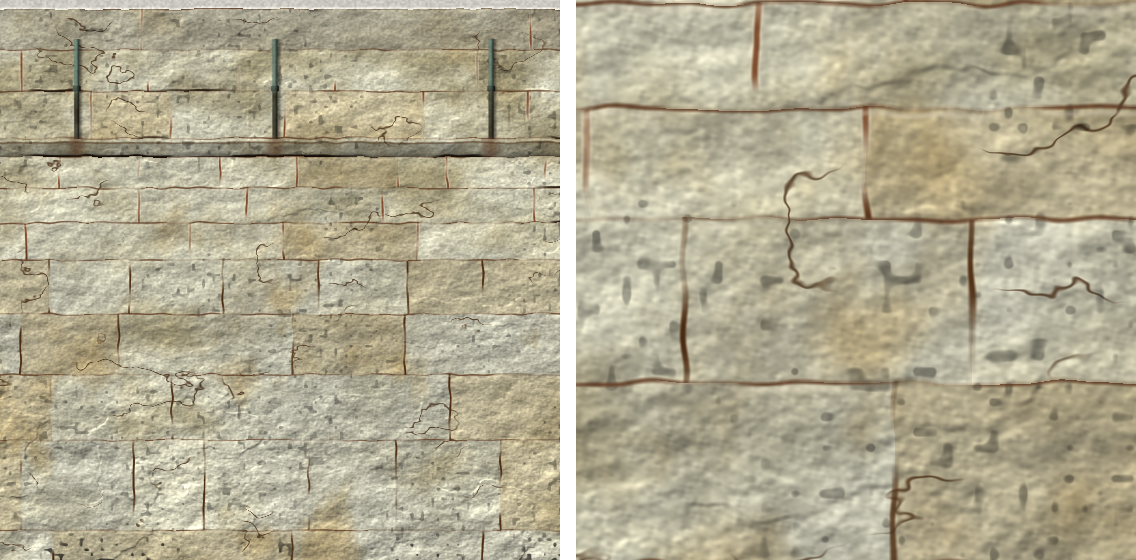
Left: the whole. Right: its middle third, enlarged.
A Shadertoy shader for this texture:

```glsl
// Weathered ashlar wall: irregular stone courses under a plaster strip, with a
// projecting ledge and three old pipes. Courses are split by jittered joints;
// layered noise supplies the chipped relief, cracks, stains and grain.

const vec3 PALE = vec3(0.80, 0.79, 0.70);
const vec3 OLIVE = vec3(0.62, 0.585, 0.46);
const vec3 OCHRE = vec3(0.67, 0.58, 0.39);
const vec3 COOL = vec3(0.71, 0.71, 0.65);
const vec3 SLATE = vec3(0.60, 0.58, 0.51);
const vec3 RUST = vec3(0.50, 0.31, 0.19);
const vec3 MORTAR = vec3(0.86, 0.82, 0.73);
const vec3 GAP = vec3(0.12, 0.07, 0.03);
const vec3 PATINA = vec3(0.43, 0.52, 0.46);

// Course tops measured downwards, stones per course, and joint phase
const float TOP[14] = float[14](0.0, 0.016, 0.089, 0.163, 0.247, 0.280, 0.336,
    0.398, 0.464, 0.561, 0.669, 0.786, 0.947, 1.01);
const float STONES[13] = float[13](0., 3., 5., 5., 0., 7., 4., 4., 6., 4., 4., 6., 3.);
const float PHASE[13] = float[13](0., .8, .1, .6, 0., .8, .8, .2, .3, .0, .3, .25, .4);

float hash(vec2 p) {
    vec3 q = fract(p.xyx * 0.1031);
    q += dot(q, q.yzx + 33.33);
    return fract((q.x + q.y) * q.z);
}

float noise(vec2 p) {
    vec2 i = floor(p), f = fract(p);
    f = f * f * (3.0 - 2.0 * f);
    return mix(mix(hash(i), hash(i + vec2(1, 0)), f.x),
               mix(hash(i + vec2(0, 1)), hash(i + vec2(1, 1)), f.x), f.y);
}

float fbm(vec2 p) {
    float sum = 0.0, amp = 0.5;
    for (int i = 0; i < 5; i++) {
        sum += amp * noise(p);
        p = mat2(1.6, 1.2, -1.2, 1.6) * p + 7.3;
        amp *= 0.5;
    }
    return sum;
}

// Rough stone height: fine roughness plus broken terraces
float relief(vec2 p) {
    float terrace = smoothstep(0.46, 0.50, fbm(p * vec2(8.0, 12.0) + 31.0));
    return fbm(p * vec2(20.0, 28.0)) + 0.13 * terrace * noise(p * 9.0);
}

// Signed distance to the nearest upright joint, and the stone number
vec2 joints(float x, float course, float count, float phase) {
    if (count < 0.5) return vec2(1.0, 0.0);
    float cell = floor(x * count - phase), nearest = 1.0, stone = 0.0;
    for (int k = -1; k <= 2; k++) {
        float i = cell + float(k), id = mod(i, count);
        float jx = (i + phase + 0.45 * (hash(vec2(id, course * 7.3)) - 0.5)) / count;
        if (jx <= x) stone = id;
        if (abs(x - jx) < abs(nearest)) nearest = x - jx;
    }
    return vec2(nearest, stone);
}

float line(float d, float halfWidth, float soft) {
    return 1.0 - smoothstep(halfWidth - soft, halfWidth + soft, abs(d));
}

// Corroded pipe with a collar; its lower half is darkened
vec3 addPipe(vec3 col, vec2 p, float x, float soft) {
    float dx = p.x - x, v = 1.0 - p.y;
    float collar = line(v - 0.158, 0.005, soft);
    float span = line(v - 0.159, 0.089, soft);
    float radius = 0.0045 + 0.0025 * collar;
    float lower = smoothstep(0.15, 0.175, v);
    col *= 1.0 - 0.45 * span * line(dx - 0.003, 0.006, 0.004);
    vec3 metal = mix(PATINA, vec3(0.23, 0.20, 0.14), lower * (0.6 + 0.4 * noise(p * 70.0)));
    metal *= 1.0 - 0.6 * smoothstep(-0.3, 1.0, dx / radius) - 0.25 * collar;
    col = mix(col, metal, span * line(dx, radius, soft));
    float drip = line(dx, 0.012, 0.010) * line(v - 0.262, 0.016, 0.008);
    return mix(col, RUST * 0.7, 0.5 * drip);
}

void mainImage(out vec4 fragColor, in vec2 fragCoord) {
    vec2 p = fragCoord / iResolution.xy;
    float soft = 0.8 / iResolution.y;
    vec2 wobble = vec2(noise(p * 45.0), noise(p * 45.0 + 50.0)) - 0.5;
    vec2 q = p + 0.004 * wobble;
    float v = 1.0 - q.y;

    // Find course and stone
    int c = 0;
    for (int i = 1; i < 13; i++) if (v >= TOP[i]) c = i;
    float row = float(c);
    vec2 joint = joints(q.x, row, STONES[c], PHASE[c]);
    vec2 id = vec2(joint.y + 3.0, row * 5.0);
    float fromTop = v - TOP[c], fromBottom = TOP[c + 1] - v;
    float upper = 1.0 - smoothstep(0.42, 0.48, v);

    // Stone colour, stains and lit relief
    float tone = fbm(p * vec2(9.0, 12.0));
    vec3 col = mix(OLIVE, PALE, smoothstep(0.18, 0.68, tone));
    col = mix(col, COOL, (1.0 - upper) * 0.6 * smoothstep(0.35, 0.65, noise(p * 7.0 + 4.0)));
    col = mix(col, OCHRE, 0.6 * smoothstep(0.56, 0.74, fbm(p * vec2(7.0, 5.0) + 17.0)));
    col = mix(col, OCHRE, 0.35 * step(0.78, hash(id + 9.0)));
    col *= 0.95 + 0.10 * hash(id);
    if (c == 1) col = mix(col, SLATE, 0.45 + 0.4 * noise(p * vec2(14.0, 5.0)));
    float rough = c == 0 ? 0.5 : mix(2.6, 3.6, smoothstep(0.3, 0.9, v));
    col *= 1.0 + rough * (relief(p) - relief(p + vec2(-0.0016, 0.0022)));

    // Broken cracks and dark pits
    float crack = line(fbm(p * vec2(8.0, 13.0) + 31.0) - 0.48, 0.006, 0.006);
    crack *= smoothstep(0.53, 0.72, noise(p * 13.0 + 8.0));
    col = mix(col, GAP * 2.0, 0.75 * crack * step(1.0, row));
    float pits = smoothstep(0.76, 0.92, noise(p * 110.0)) * smoothstep(0.45, 0.7, noise(p * 8.0));
    col *= 1.0 - (0.3 + 0.35 * smoothstep(0.95, 0.98, v)) * pits;

    // Joints: pale mortar above, dark seams below, deep gaps under some stones
    float wear = noise(p * vec2(22.0, 30.0) + row);
    float upright = line(joint.x, 0.0017, 0.0012);
    col = mix(col, MORTAR, 0.7 * upper * line(joint.x, 0.003, 0.0015) * smoothstep(0.25, 0.6, wear));
    col = mix(col, mix(GAP * 2.5, RUST, upper), upright * smoothstep(0.25, 0.8, wear));
    float seam = line(min(fromTop, fromBottom), 0.0013, 0.0013) * step(1.0, row);
    col = mix(col, RUST * 0.75, seam * (0.2 + 0.65 * smoothstep(0.35, 0.75, wear)));
    col = mix(col, MORTAR, 0.4 * line(fromTop - 0.004, 0.0015, 0.0015) * smoothstep(0.5, 0.7, noise(p * 25.0)));
    float open = smoothstep(0.62, 0.78, noise(vec2(p.x * 11.0, row * 3.7)));
    float gapBand = upper * step(2.0, row) * open;
    col = mix(col, GAP, 0.9 * gapBand * line(fromBottom, 0.0035, 0.0015));

    // Plaster strip and projecting ledge
    if (c == 0) col = mix(vec3(0.80, 0.79, 0.76), vec3(0.93, 0.92, 0.88), smoothstep(0.005, 0.001, fromBottom));
    if (c == 4) {
        col *= mix(1.06, 0.77, smoothstep(0.004, 0.009, fromTop));
        col = mix(col, GAP * 2.5, 0.45 * line(fromTop - 0.008, 0.0015, 0.0015));
        col *= 1.0 - 0.3 * smoothstep(0.012, 0.0, fromBottom);
    }

    // Pipes, then mineral grain
    for (int i = 0; i < 3; i++) {
        float n = float(i);
        col = addPipe(col, p, 0.137 + 0.354 * n + 0.016 * n * (n - 1.0), soft);
    }
    col *= 0.92 + 0.16 * noise(p * 260.0);
    fragColor = vec4(clamp(col, 0.0, 1.0), 1.0);
}
```
